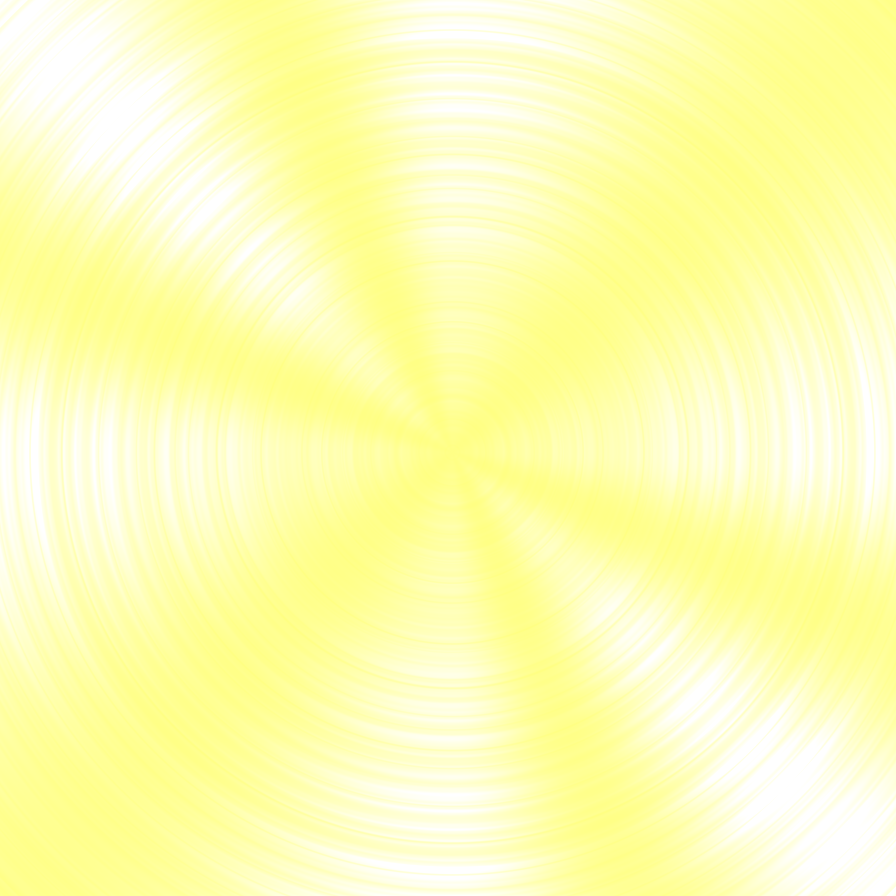
Reproduce this background procedurally as a WebGL 2 fragment shader.

```glsl
#version 300 es
precision highp float;
// Brushed pale yellow metal disc with radial sheen and fine concentric rings.

uniform vec2 u_resolution;
out vec4 outColor;

const float PI = 3.14159265;
const vec3 YELLOW = vec3(1.0, 1.0, 0.51);
const vec3 WHITE = vec3(1.0);

float hash(float n) {
    return fract(sin(n * 12.9898) * 43758.5453);
}

// Smooth one-dimensional noise in -1..1
float ringNoise(float x, float seed) {
    float cell = floor(x);
    float t = smoothstep(0.0, 1.0, fract(x));
    return 2.0 * mix(hash(cell + seed), hash(cell + 1.0 + seed), t) - 1.0;
}

// Octaves of rings, from broad bands to brush strokes
float brushedRings(float radius) {
    float sum = 0.0;
    float frequency = 38.0;
    float weight = 0.32;
    for (int i = 0; i < 4; i++) {
        sum += weight * ringNoise(radius * frequency, float(i) * 71.0);
        frequency *= 2.05;
        weight *= 1.04;
    }
    return sum;
}

float thinRing(float radius, float center, float width, float pixel) {
    float halfWidth = max(width, 0.6 * pixel);
    float coverage = width / halfWidth;
    return coverage * (1.0 - smoothstep(0.0, 2.0 * halfWidth, abs(radius - center)));
}

// One randomly placed groove in each radial cell
float scatteredGrooves(float radius, float count, float pixel) {
    float cell = floor(radius * count);
    float center = (cell + 0.15 + 0.7 * hash(cell + 9.0)) / count;
    return hash(cell + 31.0) * thinRing(radius, center, 0.0009, pixel);
}

// Two narrow lobes in the upper left and lower right quadrants, one wide elsewhere
float angularSheen(float angle) {
    float halfTurn = mod(angle, PI);
    float lobes = halfTurn > 0.5 * PI ? 8.0 : 4.0;
    return 0.5 + 0.5 * cos(lobes * halfTurn);
}

// Extra highlight along the falling diagonal
float diagonalGlow(float angle, float width) {
    float offset = mod(angle, PI) - 0.75 * PI;
    return exp(-offset * offset / (width * width));
}

void main() {
    float scale = min(u_resolution.x, u_resolution.y);
    vec2 uv = (gl_FragCoord.xy - 0.5 * u_resolution) / scale;
    vec2 p = uv - vec2(0.005, -0.005);
    float pixel = 1.0 / scale;
    float radius = length(p);
    float angle = atan(p.y, p.x + 1e-6);

    // Sheen strengthens away from the hub
    float sheen = angularSheen(angle);
    float ramp = 1.0 - exp(-3.3 * radius);
    float strength = 0.98 * ramp * (1.0 + 0.14 * diagonalGlow(angle, 0.2));
    float ambient = 0.03 + 0.09 * ramp;
    float light = ambient + sheen * strength;

    // Brushed texture is strongest in the lit sectors
    float rings = brushedRings(radius);
    light += rings * (0.05 + 0.36 * light) * smoothstep(0.0, 0.12, radius + 0.04);

    // Fine darker grooves
    float grooves = 0.6 * scatteredGrooves(radius, 46.0, pixel);
    grooves += 0.6 * thinRing(radius, 0.263, 0.001, pixel);
    grooves += 0.6 * thinRing(radius, 0.436, 0.001, pixel);
    light -= grooves * (0.08 + 0.45 * max(light, 0.0));

    outColor = vec4(mix(YELLOW, WHITE, clamp(light, 0.0, 1.0)), 1.0);
}
```
